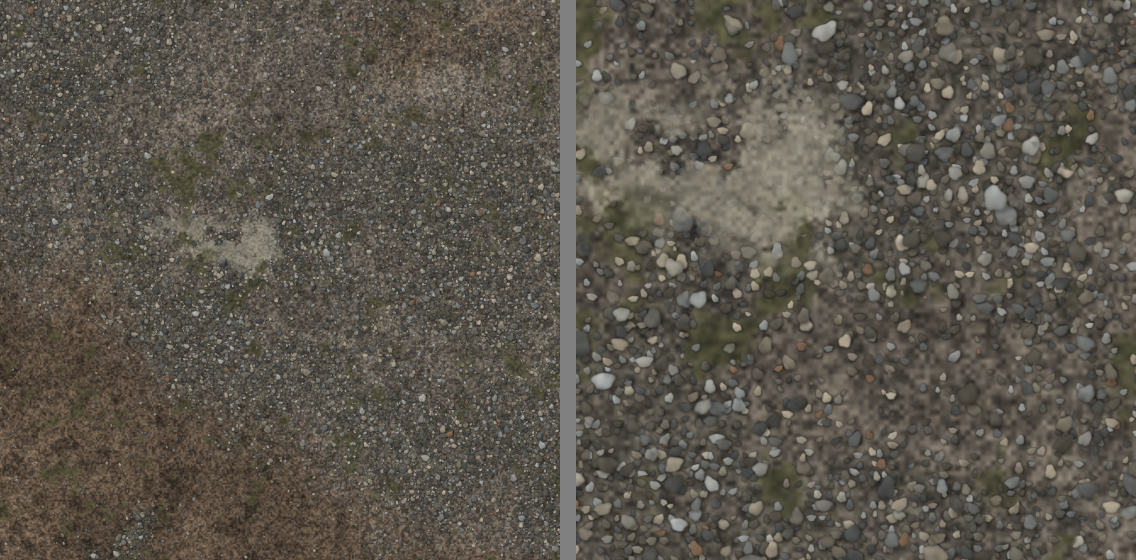
Left: the whole. Right: its middle third, enlarged.
This texture is drawn by a WebGL 2 fragment shader. Its source:

```glsl
#version 300 es
precision highp float;
// Dim stony ground: gravel drifts over brown soil, with moss and a pale sand patch.
uniform vec2 u_resolution;
out vec4 fragColor;

const vec3 BROWN_SOIL = vec3(0.362, 0.306, 0.252);
const vec3 GREY_SOIL = vec3(0.425, 0.39, 0.352);
const vec3 GRAVEL_BED = vec3(0.31, 0.295, 0.265);
const vec3 SAND = vec3(0.55, 0.53, 0.47);
const vec3 MOSS = vec3(0.275, 0.272, 0.185);

float hash(vec2 p) {
  vec3 q = fract(p.xyx * 0.1031);
  q += dot(q, q.yzx + 33.33);
  return fract((q.x + q.y) * q.z);
}

float noise(vec2 p) {
  vec2 i = floor(p), f = fract(p);
  f = f * f * (3.0 - 2.0 * f);
  return mix(mix(hash(i), hash(i + vec2(1, 0)), f.x),
             mix(hash(i + vec2(0, 1)), hash(i + vec2(1, 1)), f.x), f.y);
}

float fbm(vec2 p) {
  float sum = 0.0, amp = 0.5;
  for (int i = 0; i < 5; i++) {
    sum += amp * noise(p);
    p = mat2(0.8, 0.6, -0.6, 0.8) * p * 2.03 + 7.1;
    amp *= 0.5;
  }
  return sum;
}

// Soft round region, 1 at the centre and 0 beyond the radii
float blob(vec2 p, vec2 centre, vec2 radii) {
  return 1.0 - smoothstep(0.35, 1.0, length((p - centre) / radii));
}

// Mostly neutral greys, some bluish, some tan, a few rusty
vec3 pebbleColour(float tone, float kind) {
  vec3 c = mix(vec3(0.29, 0.285, 0.27), vec3(0.66, 0.645, 0.61), pow(tone, 1.6));
  c *= mix(vec3(1.04, 1.0, 0.93), vec3(0.96, 1.0, 1.04), smoothstep(0.3, 0.8, kind));
  return mix(c, vec3(0.49, 0.39, 0.31), step(kind, 0.015));
}

// Lays one layer of jittered pebbles over the ground colour
vec3 addPebbles(vec3 ground, vec2 uv, float cells, float density, float seed) {
  vec2 p = uv * cells, cell = floor(p);
  float soft = 0.04 + 0.7 * cells / u_resolution.y;
  for (int y = -1; y <= 1; y++)
  for (int x = -1; x <= 1; x++) {
    vec2 id = cell + vec2(x, y), key = id + seed;
    float presence = smoothstep(0.0, 0.12, density - hash(key + 3.7));
    if (presence <= 0.0) continue;
    vec2 centre = id + 0.15 + 0.7 * vec2(hash(key + 11.3), hash(key + 27.9));
    float turn = 6.2832 * hash(key + 41.1), kind = hash(key + 59.3);
    vec2 q = p - centre;
    vec2 r = mat2(cos(turn), -sin(turn), sin(turn), cos(turn)) * q;
    r.y *= 1.1 + 0.5 * hash(key + 71.7);
    float angle = atan(r.y, r.x);
    float radius = mix(0.28, 0.54, hash(key + 83.1)) * presence;
    radius *= 1.0 + 0.09 * sin(3.0 * angle + turn) + 0.05 * sin(5.0 * angle - turn);
    float d = length(r) - radius;
    float shadow = 1.0 - smoothstep(-0.05, 0.24, d + 0.1 * (q.y - q.x));
    ground *= 1.0 - 0.27 * shadow * presence;
    float light = 1.0 + 0.25 * (q.y - 0.5 * q.x) - 0.1 * smoothstep(-0.2, 0.0, d);
    light += 0.24 * (noise(uv * 230.0 + seed) - 0.5);
    vec3 stone = pebbleColour(hash(key + 97.7), kind) * light;
    ground = mix(ground, stone, (1.0 - smoothstep(-soft, soft, d)) * presence * 0.95);
  }
  return ground;
}

void main() {
  vec2 uv = gl_FragCoord.xy / u_resolution.y;
  vec2 warp = vec2(fbm(uv * 6.0), fbm(uv * 6.0 + 31.0)) - 0.48;
  vec2 w = uv + 0.26 * warp;
  float patches = fbm(uv * 9.0 + 13.0);
  float fine = noise(uv * 330.0), coarse = noise(uv * 150.0 + 9.0);
  float grain = 1.0 + 0.62 * (fine - 0.5) + 0.42 * (coarse - 0.5);

  // Regions: a diagonal edge parts the brown soil from the gravel
  float slope = w.y + 0.6 * w.x - 0.55;
  float upland = smoothstep(-0.1, 0.11, slope);
  float bare = max(blob(w, vec2(0.72, 0.96), vec2(0.5, 0.34)),
                   blob(w, vec2(0.42, 0.83), vec2(0.26, 0.3)));
  float gravel = upland * (1.0 - 0.65 * bare);
  gravel *= 0.42 + 0.75 * smoothstep(0.3, 0.6, patches);
  gravel = max(gravel, 0.7 * blob(w, vec2(0.26, 0.06), vec2(0.07)));
  gravel = clamp(gravel, 0.0, 1.0);

  // Soil with fine crumbs and dark stains
  vec3 soil = mix(BROWN_SOIL, GREY_SOIL, upland);
  soil = mix(soil, BROWN_SOIL, 0.8 * blob(w, vec2(0.78, 0.95), vec2(0.22, 0.13)));
  soil *= 0.72 + 0.58 * fbm(uv * 6.0 + 51.0);
  soil *= 1.0 - 0.22 * smoothstep(0.52, 0.7, fbm(uv * 38.0 + 64.0));
  vec3 colour = mix(soil, GRAVEL_BED, 0.75 * gravel) * grain;

  // Moss tufts, thickest around the sand
  float damp = blob(uv, vec2(0.38, 0.58), vec2(0.26, 0.32));
  float tufts = smoothstep(0.61, 0.78, fbm(uv * 24.0 + 80.0) + 0.12 * damp
                                       + 0.16 * (coarse - 0.5));
  vec3 mossColour = MOSS * (0.55 + 0.5 * noise(uv * 240.0) + 0.4 * coarse);
  colour = mix(colour, mossColour, 0.8 * tufts);

  // Pebbles from small to large
  float cover = 0.13 + 0.64 * gravel;
  cover *= 1.0 - 0.5 * tufts;
  colour = addPebbles(colour, uv, 160.0, cover, 5.0);
  colour = addPebbles(colour, uv, 105.0, cover * 0.66, 140.0);
  colour = addPebbles(colour, uv, 70.0, cover * 0.36, 310.0);
  colour = addPebbles(colour, uv, 48.0, cover * 0.13, 520.0);

  // Ragged wedge of pale sand
  vec2 s = uv + 0.07 * warp + 0.03 * (vec2(coarse, noise(uv * 60.0)) - 0.5);
  float along = s.x - 0.26;
  float wedge = max(s.x - 0.5, max(s.y - 0.6 - 0.15 * along, 0.575 - 0.3 * along - s.y));
  float sandMask = 1.0 - smoothstep(-0.025, 0.012, wedge);
  sandMask *= smoothstep(0.3, 0.52, fbm(uv * 40.0 + 17.0) + 0.12 * (fine - 0.3));
  vec3 sandColour = SAND * (0.58 + 0.3 * fine + 0.5 * fbm(uv * 60.0));
  colour = mix(colour, sandColour, 0.85 * sandMask);

  fragColor = vec4(colour, 1.0);
}
```
